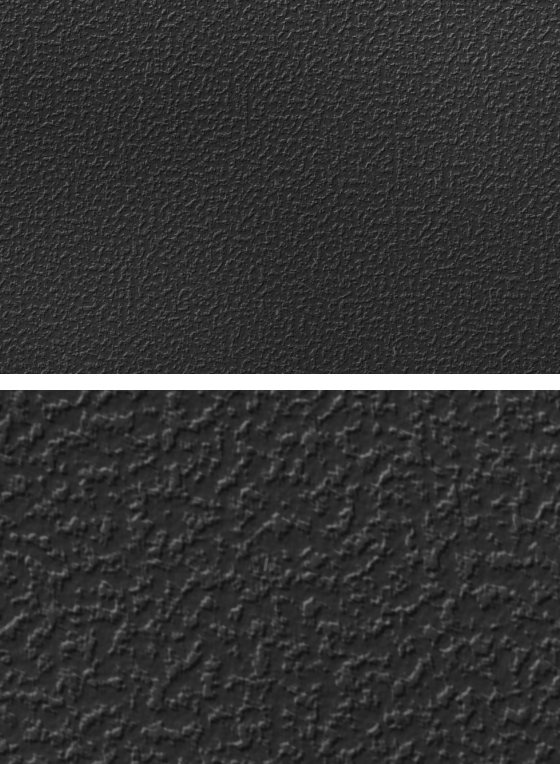
Top, the full canvas; bottom, a detail of the centre.
Reproduce this texture procedurally as a Shadertoy shader.

```glsl
// Dark grey stucco wall: fine ragged grains under raking light from the upper left.

#define BASE_TONE 0.184
#define GRAIN_FREQ 65.0
#define RELIEF 0.98
#define CREST_TINT 0.14
#define LIGHT_DIR vec2(-0.6, 0.8)
#define LIGHT_STEP 0.0035
#define FLECK_FREQ 9.0
#define FLECK_SHARE 0.07

float hash(vec2 p) {
    vec3 q = fract(vec3(p.xyx) * 0.1031);
    q += dot(q, q.yzx + 33.33);
    return fract((q.x + q.y) * q.z);
}

vec2 gradientAt(vec2 cell) {
    float angle = 6.2832 * hash(cell);
    return vec2(cos(angle), sin(angle));
}

float gradientNoise(vec2 p) {
    vec2 i = floor(p), f = p - i;
    vec2 s = f * f * f * (f * (f * 6.0 - 15.0) + 10.0);
    vec2 e = vec2(0.0, 1.0);
    float a = dot(gradientAt(i), f);
    float b = dot(gradientAt(i + e.yx), f - e.yx);
    float c = dot(gradientAt(i + e.xy), f - e.xy);
    float d = dot(gradientAt(i + e.yy), f - e.yy);
    return mix(mix(a, b, s.x), mix(c, d, s.x), s.y);
}

// Plaster height: clumped plateaus mixed with finer roughness
float plasterHeight(vec2 p) {
    vec2 q = p * GRAIN_FREQ + 17.0;
    mat2 turn = mat2(0.8, 0.6, -0.6, 0.8);
    float rough = gradientNoise(q)
                + 0.55 * gradientNoise(turn * q * 2.1 + 41.0)
                + 0.25 * gradientNoise(q * 4.3 + 83.0);
    float clump = smoothstep(-0.08, 0.42, rough);
    return 0.6 * clump + 0.4 * rough;
}

// Broad uneven illumination of the wall
float wallShade(vec2 p, float aspect) {
    vec2 toRight = (p - vec2(aspect * 0.9, 0.72)) / vec2(0.45, 0.35);
    vec2 toLeft = (p - vec2(aspect * 0.12, 0.22)) / vec2(0.4, 0.28);
    float shade = 0.93 + 0.13 * smoothstep(0.65, 1.0, p.y);
    shade += 0.15 * exp(-dot(toRight, toRight));
    shade += 0.12 * exp(-dot(toLeft, toLeft));
    return shade + 0.05 * gradientNoise(p * 3.0 + 5.0);
}

// Rare short pale scratches, one at most per cell
float fleckMask(vec2 p, float pixel) {
    vec2 cell = floor(p * FLECK_FREQ);
    vec2 center = 0.25 + 0.5 * vec2(hash(cell + 3.7), hash(cell + 9.1));
    vec2 d = (fract(p * FLECK_FREQ) - center) / FLECK_FREQ;
    d.x += d.y * (hash(cell + 5.3) - 0.5);
    float halfLength = 0.008 * hash(cell + 2.9);
    d.y -= clamp(d.y, -halfLength, halfLength);
    float present = step(hash(cell + 21.3), FLECK_SHARE);
    return present * (1.0 - smoothstep(0.0005, 0.0015 + pixel, length(d)));
}

float wallTone(vec2 p) {
    float height = plasterHeight(p);
    float slope = height - plasterHeight(p + LIGHT_DIR * LIGHT_STEP);
    float strength = RELIEF * mix(0.9, 1.1, p.y);
    return BASE_TONE * exp(strength * slope + CREST_TINT * (height - 0.25));
}

void mainImage(out vec4 fragColor, in vec2 fragCoord) {
    float pixel = 1.0 / iResolution.y;
    vec2 p = fragCoord * pixel;

    // Four samples per pixel smooth the grain edges
    float tone = 0.0;
    for (int k = 0; k < 4; k++) {
        vec2 offset = vec2(float(k % 2), float(k / 2)) * 0.5 - 0.25;
        tone += 0.25 * wallTone(p + offset * pixel);
    }

    tone *= wallShade(p, iResolution.x * pixel);
    tone = mix(tone, 0.45, 0.6 * fleckMask(p, pixel));
    fragColor = vec4(vec3(tone), 1.0);
}
```
